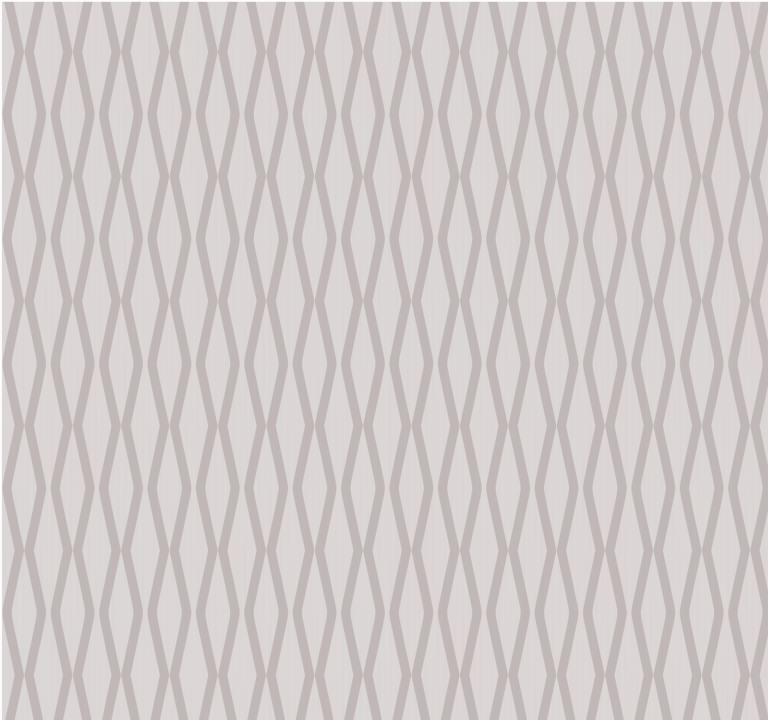
Write a WebGL 2 fragment shader that draws this pattern.

```glsl
#version 300 es
precision highp float;
// Pale mauve wallpaper: pairs of zigzag stripes that pinch and swell into
// tall lozenges. A triangle wave sets each stripe's offset from its column
// centre; layered sines give the ground a faint vertical grain.
uniform vec2 u_resolution;
out vec4 fragColor;

float hash(vec2 p) {
  return fract(sin(dot(p, vec2(41.3, 289.1))) * 4375.5);
}

// 0 where a pair pinches, 1 where it is widest, with a softened wide corner
float swell(float y) {
  float wave = 2.0 * abs(fract(y + 0.5) - 0.5);
  return 1.0 - sqrt((1.0 - wave) * (1.0 - wave) + 0.004);
}

// Faint vertical threads, drifting slightly along their length
float grain(vec2 uv) {
  float drift = 0.6 * sin(uv.y * 23.0 + uv.x * 9.0);
  return 0.5 * sin(uv.x * 800.0 + drift)
       + 0.3 * sin(uv.x * 530.0 - 2.0 * drift)
       + 0.2 * sin(uv.x * 97.0 + uv.y * 31.0);
}

void main() {
  vec2 uv = gl_FragCoord.xy / u_resolution;
  vec2 cell = uv * vec2(15.87, 5.776) - vec2(0.0, 0.36);
  float pixel = 15.87 / u_resolution.x;

  // Two mirrored stripes per column
  float side = abs(fract(cell.x) - 0.5);
  float offset = mix(0.1, 0.372, swell(cell.y));
  float edge = abs(side - offset) - 0.097;
  float stripe = 1.0 - smoothstep(-0.8 * pixel, 0.8 * pixel, edge);

  // Ground with grain and a slight warm tint per lozenge
  vec3 ground = vec3(0.861, 0.838, 0.836);
  float tint = hash(floor(cell + vec2(0.0, 0.5))) - 0.5;
  ground += vec3(0.006, -0.006, -0.004) * tint;
  ground += vec3(0.004, 0.006, 0.006) * grain(uv);

  vec3 mauve = vec3(0.755, 0.718, 0.718) + 0.003 * grain(uv);
  vec3 color = mix(ground, mauve, stripe);

  // Thin white margin along the left and top
  vec2 margin = smoothstep(vec2(0.0015), vec2(0.0035), vec2(uv.x, 1.0 - uv.y));
  color = mix(vec3(0.99), color, margin.x * margin.y);

  fragColor = vec4(color, 1.0);
}
```
